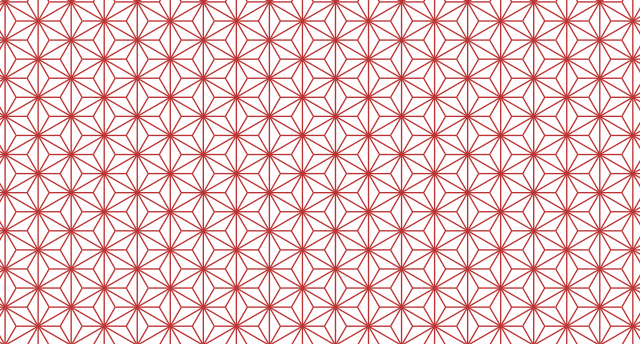
Give the GLSL for this pattern, as a Shadertoy shader.

```glsl
// Asanoha (hemp leaf) lattice: thin red twelve-ray stars on a white ground.

const float PI = 3.14159265;

// Offset from p to the nearest point of a unit triangular lattice with vertical edges.
vec2 nearestHub(vec2 p) {
    vec2 period = vec2(sqrt(3.0), 1.0);
    vec2 a = p - period * floor(p / period + 0.5);
    vec2 b = p - period * (floor(p / period) + 0.5);
    return dot(a, a) < dot(b, b) ? a : b;
}

// Coverage of a line at distance d, antialiased over one pixel.
float lineCoverage(float d, float width, float pixel) {
    return clamp((0.5 * width - d) / pixel + 0.5, 0.0, 1.0);
}

void mainImage(out vec4 fragColor, in vec2 fragCoord) {
    // Canvas heights from the centre, scaled so that hubs lie one unit apart
    float spacing = 0.1109;
    vec2 p = (fragCoord - 0.5 * iResolution.xy) / iResolution.y;
    vec2 q = nearestHub((p - vec2(0.045, -0.0601)) / spacing);
    float pixel = 1.0 / (iResolution.y * spacing);

    // Rays every 30 degrees: long ones join hubs, short ones meet at triangle centres
    float sector = PI / 6.0;
    float angle = mod(atan(q.y, q.x + 1e-6), sector);
    float radius = length(q);
    float width = 0.0355;
    float lower = lineCoverage(radius * sin(angle), width, pixel);
    float upper = lineCoverage(radius * sin(sector - angle), width, pixel);
    float ink = 1.0 - (1.0 - lower) * (1.0 - upper);

    vec3 color = mix(vec3(1.0, 0.993, 0.993), vec3(0.735, 0.205, 0.205), ink);
    fragColor = vec4(color, 1.0);
}
```
